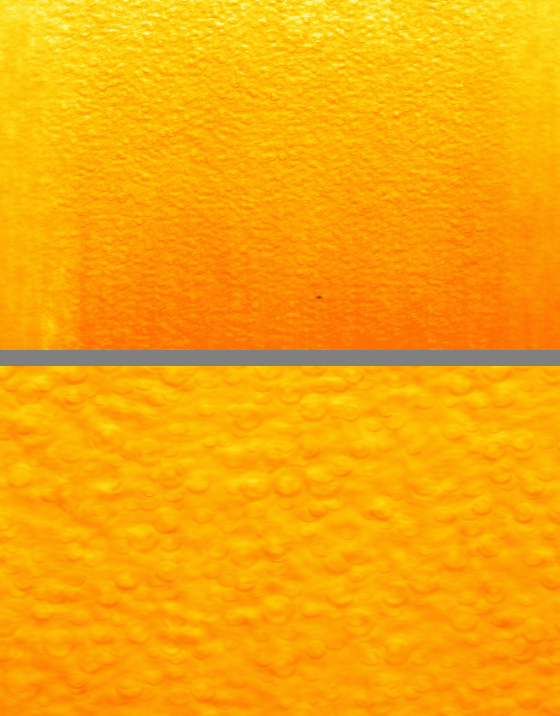
Top, the full canvas; bottom, a detail of the centre.
Write a Shadertoy shader that draws this texture.

```glsl
// Backlit amber drink, packed with small bubbles behind curved glass.
// A tone gradient is embossed with stretched noise and jittered bubble
// layers, softened toward the sides, then mapped to orange and yellow.

#define TONE_BOTTOM 0.485
#define TONE_TOP 0.845
#define RIPPLE_SCALE vec2(50.0, 92.0)
#define RIPPLE_DEPTH 0.23
#define BUBBLE_DEPTH 0.125
#define SMALL_CELL 0.023
#define MEDIUM_CELL 0.034
#define LARGE_CELL 0.058
#define STREAK_DEPTH 0.11
#define BLOB_DEPTH 0.12
#define FOAM_GLOW 0.10

float hash(vec2 p) {
    return fract(sin(dot(p, vec2(127.1, 311.7))) * 43758.5453);
}

float noise(vec2 p) {
    vec2 i = floor(p), f = fract(p);
    f = f * f * (3.0 - 2.0 * f);
    return mix(mix(hash(i), hash(i + vec2(1, 0)), f.x),
               mix(hash(i + vec2(0, 1)), hash(i + 1.0), f.x), f.y);
}

float fbm(vec2 p) {
    return 0.55 * noise(p) + 0.30 * noise(p * 2.03 + 17.0)
         + 0.15 * noise(p * 4.1 + 41.0);
}

// Bubble lit from above: bright cap, dark lower rim, faint inner glint.
float bubble(vec2 q) {
    float d = length(q);
    float rim = exp(-32.0 * (d - 0.84) * (d - 0.84));
    vec2 g = q - vec2(-0.1, 0.3);
    float side = q.y / max(d, 0.2);
    return rim * (0.8 * side - 0.2) + 0.6 * exp(-8.0 * dot(g, g));
}

// One bubble per cell, jittered; the strongest shade wins where they overlap.
float bubbleLayer(vec2 p, float cell, float density, float seed) {
    vec2 g = p / cell, id = floor(g);
    float best = 0.0;
    for (int y = -1; y <= 1; y++)
    for (int x = -1; x <= 1; x++) {
        vec2 c = id + vec2(x, y);
        vec2 jitter = vec2(hash(c + seed), hash(c + seed + 53.0));
        float radius = mix(0.27, 0.50, hash(c + seed + 91.0));
        float present = step(hash(c + seed + 137.0), density);
        vec2 q = (g - c - 0.15 - 0.7 * jitter) / radius;
        float shade = present * bubble(q * vec2(0.94, 1.06));
        best = abs(shade) > abs(best) ? shade : best;
    }
    return best;
}

// Vertical difference of stretched noise gives fine horizontal creases.
float ripples(vec2 p) {
    vec2 q = p + 0.012 * vec2(noise(p * 23.0), noise(p * 19.0 + 7.0));
    vec2 lift = vec2(0.002, 0.0042);
    return fbm((q - lift) * RIPPLE_SCALE) - fbm((q + lift) * RIPPLE_SCALE);
}

// Broad light: yellow above and left, deep orange low in the middle.
float baseTone(vec2 p, float aspect) {
    float x = p.x / aspect;
    float tone = mix(TONE_BOTTOM, TONE_TOP, p.y);
    tone += 0.16 * (1.0 - smoothstep(0.0, 0.24, x)) * (1.0 - 0.75 * p.y);
    tone += 0.06 * smoothstep(0.82, 0.96, x) * smoothstep(0.05, 0.6, p.y) * (1.0 - 0.6 * p.y);
    tone -= 0.03 * smoothstep(0.45, 0.85, x) * (1.0 - p.y);
    return tone + 0.10 * (fbm(p * vec2(5.0, 4.0)) - 0.5);
}

vec3 amber(float tone) {
    float g = clamp(tone, 0.44, 0.97);
    float blue = 0.01 + 0.09 * smoothstep(0.75, 0.87, g)
               + 0.48 * smoothstep(0.85, 0.98, g);
    return vec3(0.99, g, blue);
}

void mainImage(out vec4 fragColor, in vec2 fragCoord) {
    vec2 p = fragCoord / iResolution.y;
    float aspect = iResolution.x / iResolution.y;
    float x = p.x / aspect;
    float focus = smoothstep(0.0, 0.18, x) * (1.0 - smoothstep(0.80, 0.98, x));
    float low = 1.0 - smoothstep(0.1, 0.6, p.y);
    float tone = baseTone(p, aspect);

    // Crisp creases and bubbles in the focused middle
    float relief = mix(0.75, 1.1, smoothstep(0.1, 0.8, p.y));
    tone += RIPPLE_DEPTH * relief * mix(0.3, 1.0, focus) * ripples(p);
    float froth = 0.75 * bubbleLayer(p * vec2(0.9, 1.15), SMALL_CELL, 0.70, 3.0);
    float medium = bubbleLayer(p, MEDIUM_CELL, 0.50, 29.0);
    float large = bubbleLayer(p, LARGE_CELL, 0.12, 71.0);
    froth = mix(froth, medium, smoothstep(0.05, 0.3, abs(medium)));
    froth = mix(froth, 0.9 * large, smoothstep(0.05, 0.3, abs(large)));
    tone += BUBBLE_DEPTH * relief * mix(0.25, 0.9, focus) * (froth - 0.1);

    // Blurred blobs and vertical glass streaks near the sides and base
    float blur = fbm(p * vec2(30.0, 24.0)) - 0.5;
    float streak = fbm(p * vec2(55.0, 6.0)) - 0.5;
    tone += BLOB_DEPTH * mix(1.0, 0.4, focus) * blur;
    tone += STREAK_DEPTH * streak * max(0.8 * low, 0.6 * (1.0 - focus));
    float wall = exp(-pow((x - 0.155) / 0.012, 2.0));
    float glow = exp(-pow((x - 0.095) / 0.035, 2.0));
    tone += low * (glow * (0.05 + 0.35 * max(blur, 0.0)) - 0.04 * wall);

    // Pale foam and a few big bubbles under the top edge
    float foam = smoothstep(0.80, 1.0, p.y + 0.10 * (fbm(p * 9.0) - 0.5));
    foam *= exp(-pow((x - 0.60) / 0.22, 2.0));
    tone += FOAM_GLOW * foam * (1.4 * noise(p * vec2(75.0, 40.0)) - 0.1);
    for (int i = 0; i < 3; i++) {
        float k = float(i);
        vec2 center = vec2(aspect * (0.525 + 0.035 * k), 0.91 - 0.03 * k * k);
        tone += 0.08 * bubble((p - center) / (0.043 - 0.006 * k));
    }

    // One tiny dark fleck low in the glass
    vec2 fleck = (p - vec2(0.57 * aspect, 0.15)) / vec2(0.008, 0.004);
    vec3 color = mix(amber(tone), vec3(0.40, 0.10, 0.0), 0.8 * exp(-dot(fleck, fleck)));
    fragColor = vec4(color, 1.0);
}
```
